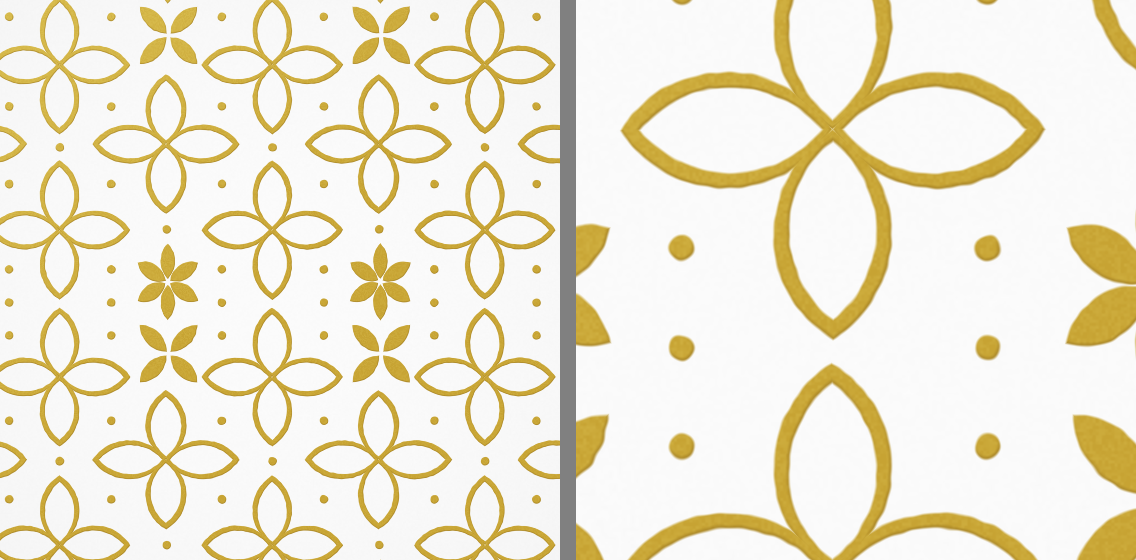
Left: the whole. Right: its middle third, enlarged.
Reproduce this pattern procedurally as a three.js fragment shader.

```glsl
// Gold outlined four-petal flowers, small leaf rosettes and dots on soft white.
varying vec2 vUv;

// Lengths are in design units: 768 span the canvas.
const float SPAN = 768.0;
const float COLUMN_PITCH = 291.6;
const float FLOWER_COLUMN = 81.7;
const float OFFSET_COLUMN = 227.6;
const float ROSETTE_COLUMN = 230.5;
const float DOT_RADIUS = 5.8;
const float DOT_SPREAD = 70.0;
const float EDGE_SOFTNESS = 0.85;
const float EDGE_WOBBLE = 0.45;
const vec3 PAPER = vec3(0.975);
const vec3 GOLD = vec3(0.78, 0.64, 0.20);
const vec3 LIGHT_GOLD = vec3(0.85, 0.74, 0.31);
const vec3 DARK_GOLD = vec3(0.62, 0.48, 0.13);

float hash(vec2 p) {
  p = fract(p * vec2(0.1031, 0.1137));
  p += dot(p, p.yx + 33.33);
  return fract((p.x + p.y) * p.x * 7.13);
}

float noise(vec2 p) {
  vec2 i = floor(p), f = fract(p);
  f = f * f * (3.0 - 2.0 * f);
  vec2 e = vec2(1.0, 0.0);
  return mix(mix(hash(i), hash(i + e), f.x),
             mix(hash(i + e.yx), hash(i + e.xx), f.x), f.y);
}

// Offset from the nearest member of an evenly spaced row.
float nearest(float x, float first, float pitch) {
  x -= first;
  return x - pitch * floor(x / pitch + 0.5);
}

vec2 cell(vec2 p, float column, float row, float rowPitch) {
  return vec2(nearest(p.x, column, COLUMN_PITCH), nearest(p.y, row, rowPitch));
}

// Pointed lens lying along x.
float lens(vec2 p, float halfLength, float halfWidth) {
  float r = (halfLength * halfLength + halfWidth * halfWidth) / (2.0 * halfWidth);
  return length(vec2(p.x, abs(p.y) + r - halfWidth)) - r;
}

// Four outlined petals, reaching to the given half extents.
float flower(vec2 p, vec2 reach) {
  vec2 q = abs(p * 97.0 / reach);
  if (q.y > q.x) q = q.yx;
  float outer = lens(q - vec2(48.5, 0.0), 48.5, 27.0);
  float inner = lens(q - vec2(46.5, 0.0), 41.5, 20.0);
  return max(outer, -inner);
}

// Solid leaves spread evenly around a small gap.
float rosette(vec2 p, float leaves, float turn, float reach) {
  float sector = 6.28318 / leaves;
  float angle = nearest(atan(p.y, p.x), turn, sector);
  vec2 q = length(p) * vec2(cos(angle), sin(angle));
  float halfLength = 0.5 * (reach - 4.0);
  return lens(q - vec2(4.0 + halfLength, 0.0), halfLength, 10.8);
}

float dotAt(vec2 p) {
  return length(p) - DOT_RADIUS;
}

// A pair of dots either side of the flower column.
float dotPair(vec2 p, float row, float rowPitch) {
  vec2 q = cell(p, FLOWER_COLUMN + 0.9, row, rowPitch);
  return dotAt(vec2(abs(q.x) - DOT_SPREAD, q.y));
}

float pattern(vec2 p) {
  // Large flowers
  float d = flower(cell(p, FLOWER_COLUMN, 89.0, 428.0), vec2(97.0, 95.0));
  d = min(d, flower(cell(p, FLOWER_COLUMN, 315.5, 432.0), vec2(97.0, 95.5)));
  d = min(d, flower(cell(p, OFFSET_COLUMN, 197.5, 433.0), vec2(101.0, 95.5)));
  // Four-leaf and six-leaf rosettes
  d = min(d, rosette(cell(p, ROSETTE_COLUMN + 0.7, 48.5, 436.5), 4.0, 0.7854, 55.5));
  vec2 star = cell(p, ROSETTE_COLUMN - 0.4, 386.5, 434.0) * vec2(1.1, 1.0);
  d = min(d, rosette(star, 6.0, 0.5236, 52.5));
  // Dots in the columns, then dots beside them
  d = min(d, dotAt(cell(p, FLOWER_COLUMN + 0.3, 202.0, 430.5)));
  d = min(d, dotAt(cell(p, OFFSET_COLUMN + 1.0, 314.5, 433.0)));
  d = min(d, dotPair(p, 23.0, 437.0));
  d = min(d, dotPair(p, 146.0, 431.0));
  d = min(d, dotPair(p, 252.3, 432.5));
  d = min(d, dotPair(p, 369.5, 434.0));
  return min(d, dotPair(p, 415.0, 434.0));
}

void main() {
  vec2 p = vec2(vUv.x, 1.0 - vUv.y) * SPAN;
  vec2 wobble = vec2(noise(p * 0.19), noise(p * 0.19 + 57.0)) - 0.5;
  vec2 q = p + 2.0 * EDGE_WOBBLE * wobble;
  float d = pattern(q);

  // Foil: lighter towards the upper left, grainy, darker on lower rims
  float glow = smoothstep(1.15, 0.0, (p.x + p.y) / SPAN);
  float grain = noise(p * 0.7) - 0.5;
  vec3 foil = mix(GOLD, LIGHT_GOLD, clamp(0.12 + 0.75 * glow + 0.45 * grain, 0.0, 1.0));
  float slope = pattern(q + vec2(0.4, 0.9)) - d;
  float rim = smoothstep(-2.2, -0.2, d) * smoothstep(-0.6, 0.9, slope);
  foil = mix(foil, DARK_GOLD, 0.65 * rim);

  // Paper: gently shaded towards the corners
  float shade = 0.022 * dot(vUv - 0.5, vUv - 0.5) / 0.5;
  vec3 paper = PAPER + 0.008 - shade + 0.008 * (noise(p * 0.5) - 0.5);

  float ink = 1.0 - smoothstep(-EDGE_SOFTNESS, EDGE_SOFTNESS, d);
  gl_FragColor = vec4(mix(paper, foil, ink), 1.0);
}
```
